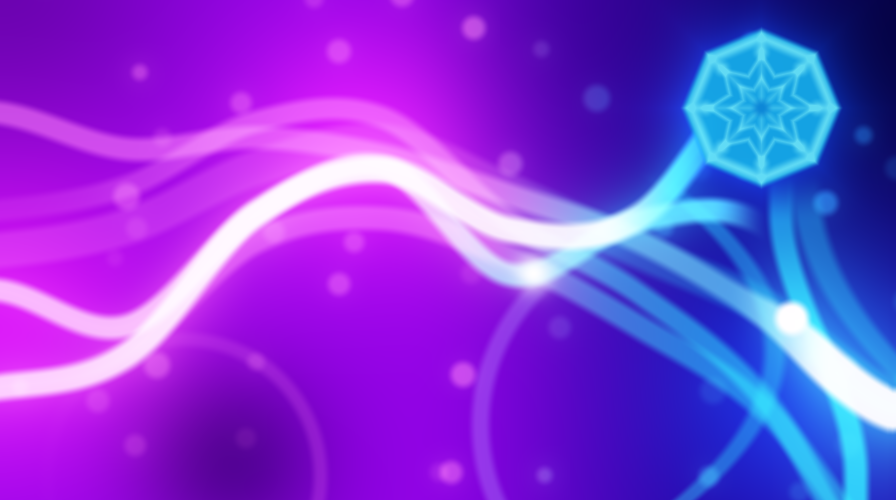
Write a Shadertoy shader that draws this background.

```glsl
// Glowing ribbons sweep from magenta to cyan over a violet and navy backdrop.
// Ribbons are smooth height curves, blended as light; folded angles build the
// eight-sided crystal, and a hashed grid scatters soft discs of light.

const vec3 WHITE = vec3(1., .97, 1.);
const vec3 PINK = vec3(1., .5, .98);
const vec3 CYAN = vec3(.06, .84, 1.);

float hash(vec2 p) {
    return fract(sin(dot(p, vec2(127.1, 311.7))) * 43758.5);
}

float blob(vec2 p, vec2 center, float radius) {
    vec2 d = (p - center) / radius;
    return exp(-dot(d, d));
}

// Soft band of half width w around distance d
float band(float d, float w) {
    return 1. - smoothstep(w - .01, w + .011, abs(d));
}

// Screen blend
void glow(inout vec3 col, vec3 light) {
    col += (1. - min(col, 1.)) * light;
}

float knot(int i, vec4 a, vec4 b) {
    i = clamp(i, 0, 7);
    return i < 4 ? a[i] : b[i - 4];
}

// Cubic curve through eight evenly spaced heights
float curve(float x, vec4 a, vec4 b) {
    float s = clamp(x * 3.92, 0., 6.999), t = fract(s);
    int i = int(s);
    float p0 = knot(i - 1, a, b), p1 = knot(i, a, b);
    float p2 = knot(i + 1, a, b), p3 = knot(i + 2, a, b);
    return p1 + .5 * t * (p2 - p0 + t * (2. * p0 - 5. * p1 + 4. * p2 - p3
        + t * (3. * (p1 - p2) + p3 - p0)));
}

// Distance to a curve
float ribbon(vec2 p, vec4 a, vec4 b) {
    float slope = (curve(p.x + .01, a, b) - curve(p.x - .01, a, b)) / .02;
    return abs(p.y - curve(p.x, a, b)) / sqrt(1. + slope * slope);
}

vec3 backdrop(vec2 p) {
    vec3 col = mix(vec3(.57, .01, .9), vec3(.13, .02, .64), smoothstep(.8, 1.48, p.x));
    col = mix(col, vec3(.36, .01, .62), .75 * blob(p, vec2(0., 1.03), .36));
    col = mix(col, vec3(.24, 0., .5), .8 * blob(p, vec2(.46, .08), .19));
    col = mix(col, vec3(.22, 0., .6), .6 * blob(p, vec2(1.2, 1.), .3));
    col = mix(col, vec3(.01, 0., .22), .92 * blob(p, vec2(1.82, .92), .45));
    col += vec3(.3, .08, .1) * blob(p, vec2(.72, .71), .26);
    col += vec3(.28, .06, .08) * blob(p, vec2(0., .36), .34);
    return col + vec3(0., .2, .3) * blob(p, vec2(1.62, .24), .27);
}

// Octagonal crystal: plate, rim, spokes and nested stars
vec3 crystal(vec3 col, vec2 p) {
    float r = length(p), sector = .785398;
    float a = abs(mod(atan(p.y, p.x) + sector * .5, sector) - sector * .5);
    vec2 q = r * vec2(cos(a), sin(a));
    float edge = r * cos(sector * .5 - a) - .144;
    float star = q.x + q.y * 1.6;
    float lines = band(edge + .014, .008) + .7 * band(q.y, .002)
        + .8 * band(star - .105, .005) + .7 * band(star - .06, .005)
        + .8 * band(length(q - vec2(.112, 0.)), .011);
    vec3 ice = mix(vec3(.08, .66, .9), vec3(.5, .97, .99), min(lines, 1.) * .75);
    ice = mix(ice, vec3(.05, .55, .85), band(r, .014));
    col += vec3(0., .14, .3) * exp(-max(edge, 0.) * 17.);
    return mix(col, ice, .95 - .95 * smoothstep(-.006, .008, edge));
}

// Scattered discs, one chance per grid cell
float discs(vec2 p) {
    float light = 0.;
    for (float k = 0.; k < 2.; k++) {
        vec2 g = p * 5. + k * 7.3, cell = floor(g);
        vec2 center = .25 + .5 * vec2(hash(cell), hash(cell + 31.));
        float d = length(g - cell - center) / 5.;
        float power = step(.55, hash(cell + 83.)) * mix(.08, .5, hash(cell + 11.));
        light += power * (band(d, mix(.014, .026, hash(cell + 57.))) + .2 * exp(-d * d * 700.));
    }
    return light;
}

void mainImage(out vec4 fragColor, in vec2 fragCoord) {
    vec2 p = fragCoord / iResolution.y;
    float cool = smoothstep(.9, 1.25, p.x), fadeIn = smoothstep(0., .6, p.x);
    vec3 tint = mix(PINK, CYAN, cool);
    vec3 col = backdrop(p);

    // Faint rings
    glow(col, PINK * .2 * fadeIn * band(length(p - vec2(.367, .047)) - .274, .013));
    glow(col, vec3(.16, .2, .4) * (1. - smoothstep(1.05, 1.15, p.x))
        * band(length(p - vec2(1.342, .15)) - .381, .017));

    // Translucent ribbons
    float veil = ribbon(p, vec4(.5, .547, .663, .716), vec4(.616, .5, .384, .21));
    float arch = ribbon(p, vec4(.58, .628, .756, .765), vec4(.558, .414, .198, -.2));
    float low = ribbon(p, vec4(.22, .3, .516, .563), vec4(.484, .349, .18, -.12));
    glow(col, tint * .25 * band(veil, .035));
    glow(col, tint * mix(.15, .55, fadeIn) * band(arch, .021));
    glow(col, tint * mix(.1, .5, fadeIn) * band(low, .023));

    // Steep cyan strands at the right
    float fall = p.x - 1.712 + .15 * smoothstep(.05, .58, p.y);
    float bow = (p.x - 1.55 + 2. * pow(p.y - .3, 2.)) * .85;
    float outer = (p.x - 1.61 - 1.3 * pow(max(.64 - p.y, 0.), 2.)) * .8;
    vec3 strand = CYAN * (1. - smoothstep(.55, .66, p.y));
    glow(col, strand * mix(.9, .55, smoothstep(.3, .6, p.y)) * band(fall, .023));
    glow(col, strand * .4 * band(bow, .017));
    glow(col, strand * .35 * band(outer, .022));

    // Bright ribbons and their halo
    float crest = ribbon(p, vec4(.226, .291, .57, .66), vec4(.54, .565, .86, .95));
    float twin = ribbon(p, vec4(.419, .349, .57, .667), vec4(.451, .558, .547, .23));
    float tail = ribbon(p, vec4(.774, .702, .725, .69), vec4(.61, .519, .37, .18));
    float crestFade = 1. - smoothstep(1.34, 1.48, p.x);
    float twinFade = 1. - smoothstep(1.42, 1.54, p.x);
    float flare = smoothstep(1.45, 1.66, p.x);
    vec3 halo = mix(vec3(.75, .3, .5), vec3(0., .5, .7), cool);
    glow(col, halo * (.75 * crestFade * exp(-crest * 19.) + .4 * twinFade * exp(-twin * 24.)));
    glow(col, vec3(.15, .75, .95) * flare * exp(-tail * 12.));
    vec3 tailTint = mix(mix(PINK, vec3(.4, .85, 1.), cool), WHITE, flare);
    glow(col, tailTint * mix(.55, .97, flare) * band(tail, mix(.022, .04, flare)));
    vec3 twinTint = mix(vec3(1., .78, 1.), vec3(.3, .88, 1.), smoothstep(.76, 1., p.x));
    glow(col, twinTint * .85 * twinFade * band(twin, .022));
    vec3 core = mix(vec3(1., .8, 1.), WHITE, fadeIn);
    core = mix(core, vec3(.25, .9, 1.), smoothstep(1.2, 1.36, p.x));
    glow(col, core * .92 * crestFade * band(crest, .025));

    // Discs, crystal and the brightest glints
    glow(col, mix(vec3(1., .5, .85), vec3(.15, .65, 1.), cool) * discs(p));
    col = crystal(col, p - vec2(1.523, .784));
    glow(col, WHITE * band(length(p - vec2(1.584, .363)), .032));
    glow(col, WHITE * blob(p, vec2(1.067, .453), .035));
    fragColor = vec4(clamp(col, 0., 1.), 1.);
}
```
